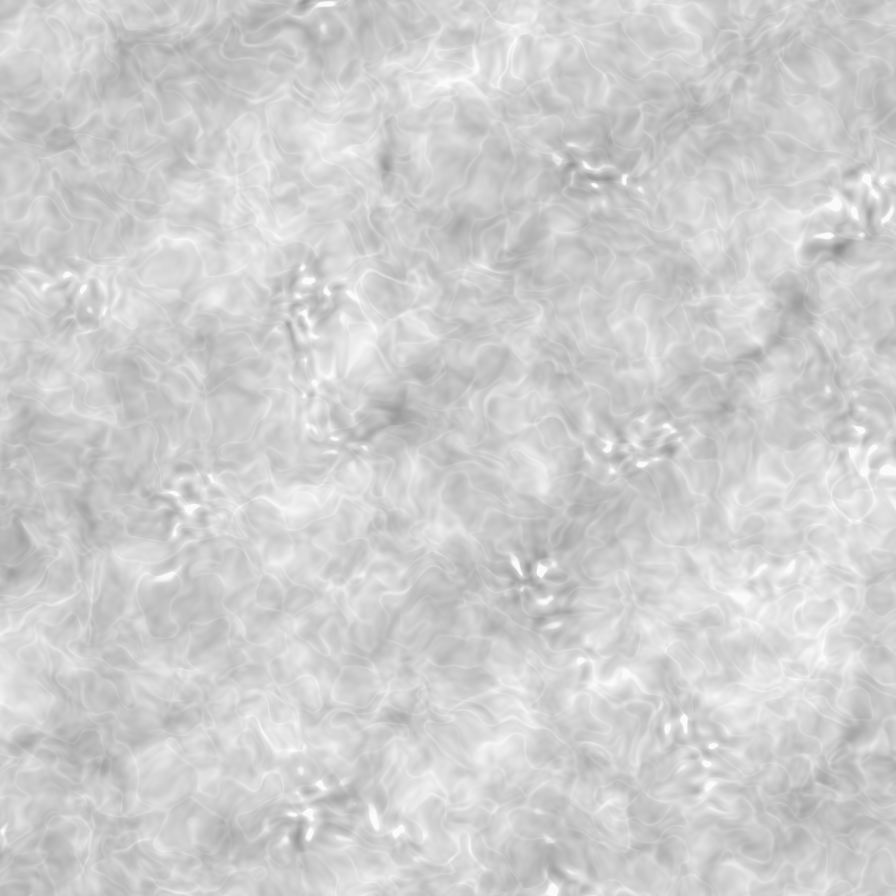
A Shadertoy shader for this texture:

```glsl
// Pale grey weathered plaster: soft mottling, slanted shadow bands and fine wisps.
// Rotated gradient noise octaves make the body; ridges of warped noise make
// the wisps and clefts, and masked fine noise makes clusters of small glints.

float hash(vec2 cell) {
    vec3 q = fract(cell.xyx * vec3(0.1031, 0.1030, 0.0973));
    q += dot(q, q.yzx + 33.33);
    return fract((q.x + q.y) * q.z);
}

float cornerSlope(vec2 cell, vec2 offset) {
    float angle = 6.2832 * hash(cell);
    return dot(vec2(cos(angle), sin(angle)), offset);
}

// Gradient noise, roughly -0.6 to 0.6
float noise(vec2 p) {
    vec2 i = floor(p), f = p - i;
    vec2 u = f * f * f * (f * (f * 6.0 - 15.0) + 10.0);
    vec2 e = vec2(0, 1);
    return mix(mix(cornerSlope(i, f), cornerSlope(i + e.yx, f - e.yx), u.x),
               mix(cornerSlope(i + e.xy, f - e.xy), cornerSlope(i + e.yy, f - e.yy), u.x), u.y);
}

mat2 rotation(float angle) {
    float c = cos(angle), s = sin(angle);
    return mat2(c, -s, s, c);
}

// Bright line where the noise crosses zero
float ridge(vec2 p, float width) {
    return 1.0 - smoothstep(0.0, width, abs(noise(p)));
}

float mottling(vec2 p) {
    float sum = 0.0, frequency = 13.0, strength = 0.088;
    for (int octave = 0; octave < 4; octave++) {
        p = rotation(0.9) * p + 3.7;
        sum += strength * noise(p * frequency);
        frequency *= 2.0;
        strength *= octave < 2 ? 0.95 : 0.6;
    }
    return sum;
}

void mainImage(out vec4 fragColor, in vec2 fragCoord) {
    vec2 uv = fragCoord / iResolution.y + 5.0;

    // Uneven flow bends every layer
    vec2 warp = vec2(noise(uv * 9.0), noise(uv * 9.0 + 40.0));
    vec2 fine = vec2(noise(uv * 30.0 + 7.0), noise(uv * 30.0 + 71.0));
    vec2 p = uv + 0.03 * warp + 0.008 * fine;
    vec2 slanted = rotation(0.56) * p;

    float grey = 0.815 + mottling(p);

    // Broad light and shadow, stretched along the slant
    grey += 0.10 * noise(slanted * vec2(2.5, 6.0));
    grey += 0.05 * noise(p * 3.0 + 19.0);

    // Slanted and upright clefts, fading in and out, with darker pits
    float cleft = ridge(slanted * vec2(1.6, 4.0) + 11.0, 0.13)
                * smoothstep(0.0, 0.35, noise(p * 4.0 + 23.0));
    float upright = ridge(p * vec2(4.5, 1.5) + 31.0, 0.07)
                  * smoothstep(0.05, 0.35, noise(p * 4.5 + 57.0));
    float pit = smoothstep(0.0, 0.4, noise(p * 24.0 + 15.0));
    grey -= (0.06 + 0.12 * pit) * max(cleft, 0.8 * upright);

    // Pale curling wisps
    vec2 curl = p + 0.015 * fine;
    float patches = smoothstep(-0.2, 0.35, noise(p * 8.0 + 83.0));
    grey += 0.05 * patches * ridge(curl * 19.0 + 3.0, 0.11);
    grey += 0.035 * ridge(rotation(1.2) * curl * vec2(34.0, 24.0), 0.12);

    // Clusters of crisp glints and specks
    float cluster = smoothstep(0.15, 0.5, noise(uv * 7.0 + 47.0));
    float speck = noise(rotation(0.4) * p * 62.0 + 9.0);
    grey += cluster * (0.26 * speck + 0.2 * smoothstep(0.25, 0.5, speck));

    fragColor = vec4(vec3(clamp(grey - 0.01, 0.4, 0.98)), 1.0);
}
```
